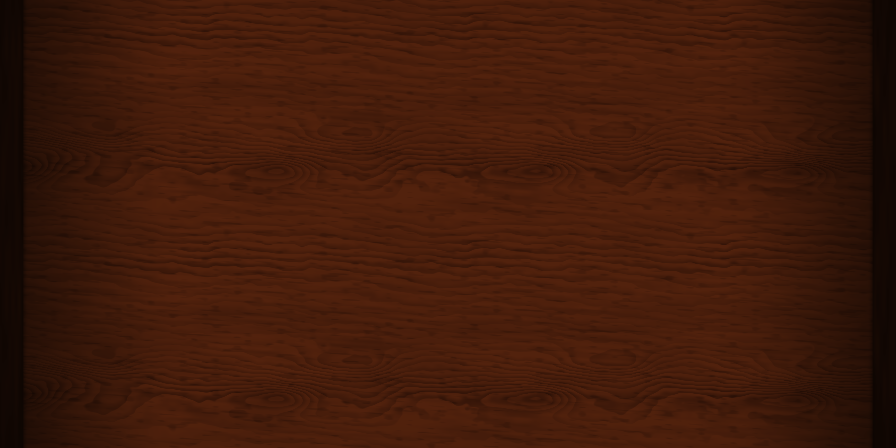
Write a WebGL 1 fragment shader that draws this texture.

```glsl
precision highp float;
// Dark varnished wood panel: a repeating board of sloped growth lines, oval
// knots and fine fibres, built from tile-periodic value noise and contour lines.
// Both sides fade into shadow and end in narrow, darker upright rails.

uniform vec2 u_resolution;

const vec3 WOOD_LIGHT = vec3(0.322, 0.132, 0.050);
const vec3 WOOD_DARK = vec3(0.135, 0.050, 0.020);
const vec2 TILE = vec2(0.578, 0.508);   // board repeat, in canvas heights
const float LINES = 25.0;               // growth lines per board
const float SLOPE = 2.0;                // lines crossed per board width
const float KNOT_ROW = 0.70;            // height of the figured band in a board
const float RAIL = 0.026;               // rail width, share of the canvas width
const float SHADOW_REACH = 0.21;
const float SHADOW_FLOOR = 0.43;

float hash(vec2 p) {
  vec3 q = fract(vec3(p.xyx) * 0.1031);
  q += dot(q, q.yzx + 33.33);
  return fract((q.x + q.y) * q.z);
}

// Value noise that repeats once per board; cells must be whole numbers.
float tileNoise(vec2 t, vec2 cells, float seed) {
  vec2 p = t * cells;
  vec2 i = floor(p);
  vec2 f = fract(p);
  f = f * f * (3.0 - 2.0 * f);
  vec2 a = mod(i, cells) + seed;
  vec2 b = mod(i + 1.0, cells) + seed;
  return mix(mix(hash(a), hash(vec2(b.x, a.y)), f.x),
             mix(hash(vec2(a.x, b.y)), hash(b), f.x), f.y);
}

float bump(vec2 d, vec2 size) {
  d /= size;
  return exp(-dot(d, d));
}

// Offset to the nearest repeat of a point in the board.
vec2 nearest(vec2 t, vec2 centre) {
  return fract(t - centre + 0.5) - 0.5;
}

float band(float y, float centre, float width) {
  float d = (fract(y - centre + 0.5) - 0.5) / width;
  return exp(-d * d);
}

// Height field whose whole-number contours are the growth lines.
float growthField(vec2 t, vec2 p) {
  float figure = band(t.y, KNOT_ROW, 0.16);
  float field = LINES * t.y - SLOPE * t.x * (1.0 - 0.5 * figure);
  field += (tileNoise(t, vec2(3.0, 5.0), 11.0) - 0.5) * mix(1.6, 4.2, figure);
  field += (tileNoise(t, vec2(9.0, 12.0), 37.0) - 0.5) * mix(0.6, 1.7, figure);
  field += (tileNoise(t, vec2(30.0, 40.0), 53.0) - 0.5) * 0.35;
  // Repeating knots, then the large arches beside each rail.
  field += 4.2 * bump(nearest(t, vec2(0.06, 0.745)), vec2(0.17, 0.055));
  field -= 3.0 * bump(nearest(t, vec2(0.36, 0.60)), vec2(0.16, 0.06));
  float y = (fract(t.y - 0.655 + 0.5) - 0.5) * TILE.y;
  field += 7.0 * bump(vec2(p.x - 0.06, y), vec2(0.23, 0.045));
  field -= 4.5 * bump(vec2(p.x - 1.82, y), vec2(0.18, 0.045));
  return field;
}

// Sharp dark edge on one side of each contour, soft on the other.
float growthLine(float field) {
  float f = fract(field);
  return smoothstep(0.15, 0.90, f) * (1.0 - smoothstep(0.90, 1.0, f));
}

float woodDarkness(vec2 t, vec2 p) {
  float straight = band(t.y, 0.14, 0.12);
  float figure = band(t.y, KNOT_ROW, 0.13);
  float line = growthLine(growthField(t, p));
  float broken = 0.5 + 0.7 * tileNoise(t, vec2(5.0, 18.0), 71.0);
  float dark = line * broken * (0.17 + 0.27 * straight + 0.27 * figure);

  // Fibres follow the slope of the growth lines.
  vec2 along = vec2(t.x, t.y - t.x * SLOPE / LINES);
  float fibre = tileNoise(along, vec2(7.0, 75.0), 91.0);
  float pores = tileNoise(along, vec2(24.0, 100.0), 123.0);
  dark += (fibre - 0.5) * 0.20;
  dark += smoothstep(0.64, 0.95, pores) * 0.22;

  // Broad stain, with soft dark patches around the knots.
  dark += (tileNoise(t, vec2(2.0, 7.0), 151.0) - 0.5) * 0.15;
  dark += 0.20 * bump(nearest(t, vec2(0.06, 0.745)), vec2(0.15, 0.045));
  dark += 0.07 * band(t.y, 0.40, 0.12);
  return clamp(dark + 0.03, 0.0, 1.0);
}

void main() {
  vec2 uv = gl_FragCoord.xy / u_resolution;
  float pixel = 1.0 / u_resolution.x;
  vec2 p = vec2(uv.x * u_resolution.x / u_resolution.y, 1.0 - uv.y);

  // Rails carry upright grain; the panel carries level boards.
  float side = min(uv.x, 1.0 - uv.x);
  float rail = 1.0 - smoothstep(RAIL - pixel, RAIL + pixel, side);
  float panelDark = woodDarkness(p / TILE, p);
  float railDark = 0.25 + 0.45 * tileNoise(p.yx / TILE, vec2(6.0, 70.0), 177.0);
  vec3 colour = mix(WOOD_LIGHT, WOOD_DARK, mix(panelDark, railDark, rail));

  // Side shadow, a little deeper toward the top and bottom corners.
  float open = smoothstep(-0.03, SHADOW_REACH, side);
  float shade = mix(SHADOW_FLOOR, 1.0, open);
  float ends = 1.0 - smoothstep(0.0, 0.16, min(uv.y, 1.0 - uv.y));
  shade *= 1.0 - ends * mix(0.16, 0.04, open);
  shade *= mix(1.0, 0.66, rail);

  // Thin seam where each rail meets the panel.
  float seam = (side - RAIL) / 0.003;
  shade *= 1.0 - 0.28 * exp(-seam * seam);
  gl_FragColor = vec4(colour * shade, 1.0);
}
```
